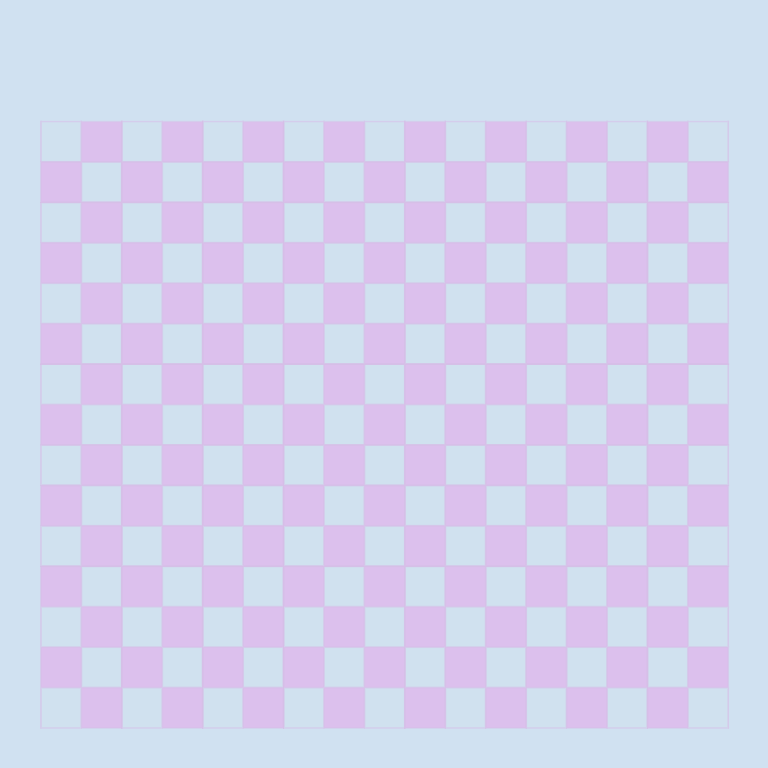
Reproduce this pattern procedurally as a Shadertoy shader.

```glsl
// Pastel checkerboard panel on a plain pale blue ground, wider margin on top.
// Cells come from the parity of the grid index; thin mauve rules follow the
// cell borders, each rule with a slightly different hashed strength.

#define GRID_COUNT vec2(17.0, 15.0)
#define GRID_ORIGIN vec2(0.0533, 0.0521)
#define CELL_SIZE 0.05265
#define LINE_WIDTH 0.0024
#define LINE_MIN_STRENGTH 0.55
#define EDGE_STRENGTH 0.75
#define GROUND_COLOR vec3(0.816, 0.882, 0.945)
#define LIGHT_COLOR vec3(0.814, 0.882, 0.938)
#define PINK_COLOR vec3(0.863, 0.753, 0.929)
#define LINE_COLOR vec3(0.838, 0.745, 0.905)

// Sine-free hash of one value to 0..1
float hash11(float p) {
    p = fract(p * 0.1031);
    p *= p + 33.33;
    return fract(p * (p + p));
}

// Signed distance to an axis-aligned box
float boxDistance(vec2 p, vec2 halfSize) {
    vec2 d = abs(p) - halfSize;
    return length(max(d, 0.0)) + min(max(d.x, d.y), 0.0);
}

// Strength of one rule; the outer rules are paler
float ruleStrength(float index, float count, float seed) {
    float outer = step(index, 0.5) + step(count - 0.5, index);
    float strength = mix(LINE_MIN_STRENGTH, 1.0, hash11(index + seed));
    return strength * mix(1.0, EDGE_STRENGTH, outer);
}

void mainImage(out vec4 fragColor, in vec2 fragCoord) {
    vec2 uv = fragCoord / iResolution.xy;
    float aa = 1.0 / min(iResolution.x, iResolution.y);
    vec2 grid = (uv - GRID_ORIGIN) / CELL_SIZE;

    // Checker cells, softened across the borders
    vec2 toBorder = (0.5 - abs(fract(grid) - 0.5)) * CELL_SIZE;
    vec2 side = 1.0 - 2.0 * mod(floor(grid), 2.0);
    vec2 wave = side * clamp(2.0 * toBorder / aa, 0.0, 1.0);
    vec3 checker = mix(PINK_COLOR, LIGHT_COLOR, 0.5 + 0.5 * wave.x * wave.y);

    // Panel mask
    vec2 halfSize = 0.5 * GRID_COUNT * CELL_SIZE;
    float panel = boxDistance(uv - GRID_ORIGIN - halfSize, halfSize);
    float inside = 1.0 - smoothstep(-0.5 * aa, 0.5 * aa, panel);
    vec3 color = mix(GROUND_COLOR, checker, inside);

    // Rules along the nearest vertical and horizontal border
    vec2 index = clamp(floor(grid + 0.5), vec2(0.0), GRID_COUNT);
    vec2 offset = abs(grid - index) * CELL_SIZE;
    vec2 rule = clamp((0.5 * LINE_WIDTH - offset) / aa + 0.5, 0.0, 1.0);
    rule *= vec2(ruleStrength(index.x, GRID_COUNT.x, 3.0),
                 ruleStrength(index.y, GRID_COUNT.y, 41.0));
    float reach = 0.5 * LINE_WIDTH;
    float ruled = 1.0 - smoothstep(reach - 0.5 * aa, reach + 0.5 * aa, panel);
    color = mix(color, LINE_COLOR, max(rule.x, rule.y) * ruled);

    fragColor = vec4(color, 1.0);
}
```
